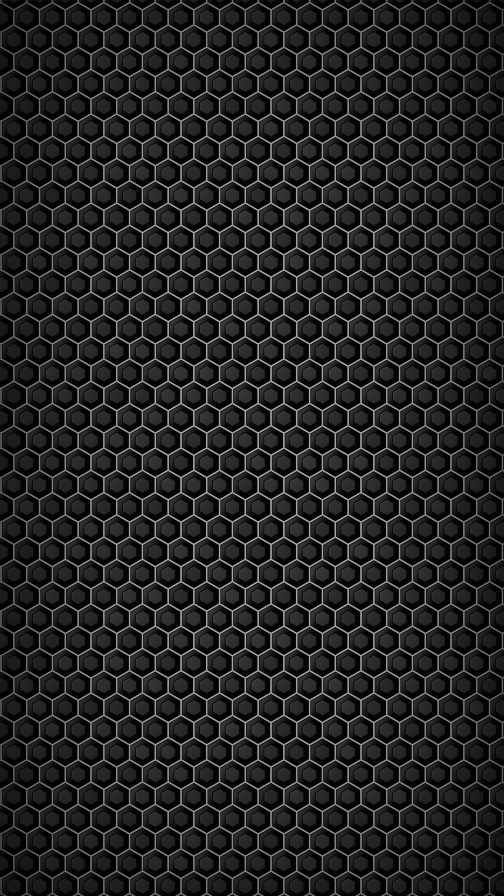
This pattern is drawn by a WebGL 2 fragment shader. Its source:

```glsl
#version 300 es
precision highp float;
// Dark honeycomb grille: bevelled hexagonal studs in thin bright frames under a soft vignette.

uniform vec2 u_resolution;
out vec4 outColor;

const float COLUMNS = 19.6;               // cells across the canvas width
const vec2 GRID_SHIFT = vec2(-0.26, 0.29); // a cell centre, from the canvas centre, in cells
const float FRAME_HALF = 0.030;           // half width of the bright frame, in cells
const float PLATE = 0.445;                // apothem of the sloped plate
const float GROOVE = 0.295;               // apothem of the dark groove round the stud
const float STUD = 0.255;                 // apothem of the flat stud
const vec2 LIGHT_DIR = vec2(-0.86, 0.51); // towards the light, upper left
const float WEAR = 0.10;                  // brightness variation between cells

const vec3 BLACK = vec3(0.018);
const vec3 SLOPE_LIT = vec3(0.20);
const vec3 STUD_GREY = vec3(0.185);
const vec3 RIM_GREY = vec3(0.30);
const vec3 FRAME_GREY = vec3(0.66);

float hash(vec2 p) {
    vec3 q = fract(p.xyx * 0.1031);
    q += dot(q, q.yzx + 33.33);
    return fract((q.x + q.y) * q.z);
}

// Distance in apothems' units for a hexagon with a corner at the top.
float hexRadius(vec2 p) {
    p = abs(p);
    return max(p.x, 0.5 * p.x + 0.8660254 * p.y);
}

// Offset from the centre of the nearest hexagonal cell.
vec2 hexLocal(vec2 p) {
    vec2 period = vec2(1.0, 1.7320508);
    vec2 a = mod(p + 0.5 * period, period) - 0.5 * period;
    vec2 b = mod(p, period) - 0.5 * period;
    return dot(a, a) < dot(b, b) ? a : b;
}

// Soft coverage of the area within a radius.
float inside(float radius, float limit, float soft) {
    return 1.0 - smoothstep(limit - soft, limit + soft, radius);
}

void main() {
    vec2 centred = (gl_FragCoord.xy - 0.5 * u_resolution) / u_resolution.x;
    vec2 grid = centred * COLUMNS - GRID_SHIFT;
    float soft = 0.6 * COLUMNS / u_resolution.x;

    vec2 local = hexLocal(grid);
    vec2 cell = floor((grid - local) * vec2(2.0, 1.1547005) + 0.5);
    float radius = hexRadius(local);
    float facing = dot(local, LIGHT_DIR);

    // Sloped plate: lit on the upper left, black on the lower right
    float slope = smoothstep(-0.02, 0.42, facing);
    vec3 color = mix(BLACK, SLOPE_LIT, slope * inside(radius, PLATE, soft));

    // Groove and flat stud with a fine lit rim
    color = mix(color, BLACK * 1.8, 0.85 * inside(radius, GROOVE, soft));
    float stud = inside(radius, STUD, soft);
    vec3 studColor = STUD_GREY * (1.0 + 0.35 * facing);
    float rim = smoothstep(STUD - 0.06, STUD, radius) * smoothstep(0.0, 0.25, facing);
    color = mix(color, mix(studColor, RIM_GREY, 0.6 * rim), stud);

    // Slight differences between cells
    color *= 1.0 + WEAR * (2.0 * hash(cell + 50.0) - 1.0);

    // Bright frame shared by neighbouring cells
    float frame = 1.0 - smoothstep(FRAME_HALF - soft, FRAME_HALF + soft, 0.5 - radius);
    color = mix(color, FRAME_GREY, frame);

    // Darkening towards the sides and corners
    vec2 unit = 2.0 * gl_FragCoord.xy / u_resolution - 1.0;
    float sides = 1.0 - 0.42 * pow(abs(unit.x), 3.0);
    float ends = 1.0 - 0.30 * pow(abs(unit.y), 4.0);
    outColor = vec4(color * sides * ends, 1.0);
}
```
